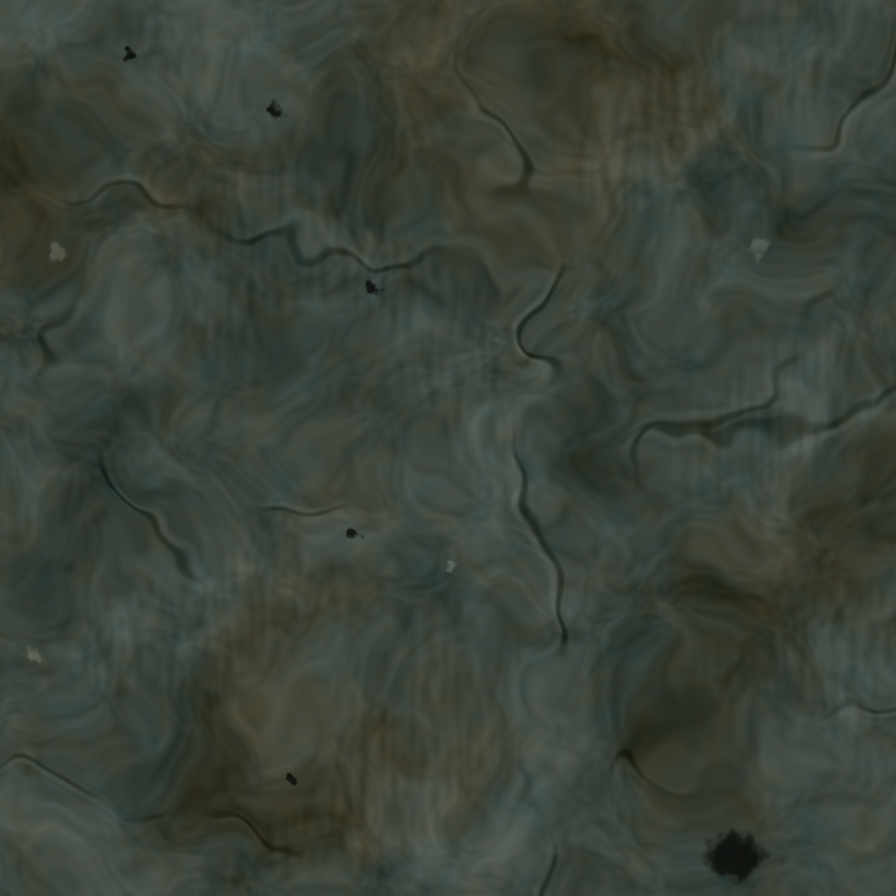
Write a WebGL 2 fragment shader that draws this texture.

```glsl
#version 300 es
precision highp float;
// Dark green-grey weathered stone: layered gradient noise for the mottling,
// a second noise for rusty and bluish tints, wandering cracks with pale lips,
// and sparse dark pits and pale chips scattered on a jittered grid.

uniform vec2 u_resolution;
out vec4 fragColor;

const float TAU = 6.2831853;

// Integer hash of a lattice cell, giving two values in 0..1
vec2 hash2(ivec2 cell, int seed) {
  uvec2 h = uvec2(cell) * uvec2(1597u, 3571u) + uint(seed) * 7919u;
  h = (h ^ (h.yx >> 7u)) * 73129u + h.yx * 9151u;
  h = (h ^ (h.yx >> 13u)) * 40503u;
  h ^= h.yx >> 11u;
  return vec2(h & 65535u) / 65535.0;
}

vec2 gradient(ivec2 cell, int seed) {
  float angle = TAU * hash2(cell, seed).x;
  return vec2(cos(angle), sin(angle));
}

float gradientNoise(vec2 p, int seed) {
  ivec2 c = ivec2(floor(p));
  vec2 f = fract(p);
  vec2 u = f * f * f * (f * (f * 6.0 - 15.0) + 10.0);
  ivec2 o = ivec2(0, 1);
  float a = dot(gradient(c, seed), f);
  float b = dot(gradient(c + o.yx, seed), f - vec2(1, 0));
  float d = dot(gradient(c + o.xy, seed), f - vec2(0, 1));
  float e = dot(gradient(c + o.yy, seed), f - vec2(1, 1));
  return mix(mix(a, b, u.x), mix(d, e, u.x), u.y);
}

float fbm(vec2 p, int octaves, float gain, int seed) {
  float sum = 0.0, amplitude = 1.0;
  for (int i = 0; i < octaves; i++) {
    sum += amplitude * gradientNoise(p, seed + i);
    p = mat2(0.8, 0.6, -0.6, 0.8) * p * 2.0;
    amplitude *= gain;
  }
  return sum;
}

vec2 warp(vec2 p, float frequency, float amount) {
  return p + amount * vec2(fbm(p * frequency, 3, 0.5, 60), fbm(p * frequency, 3, 0.5, 70));
}

// Crack along local y: x holds the dark groove, y the pale lip beside it
vec2 crack(vec2 q, float halfLength, int seed) {
  float bend = 0.09 * gradientNoise(vec2(q.y * 4.0, 0.5), seed)
             + 0.035 * gradientNoise(vec2(q.y * 13.0, 0.5), seed + 1);
  float side = q.x - bend;
  float wear = smoothstep(-0.35, 0.25, gradientNoise(vec2(q.y * 9.0, 0.3), seed + 2));
  float ends = 1.0 - smoothstep(0.6, 1.0, abs(q.y) / halfLength);
  float groove = 1.0 - smoothstep(0.001, 0.007, abs(side));
  float lip = 1.0 - smoothstep(0.001, 0.008, abs(side + 0.01));
  return vec2(groove, lip) * wear * ends;
}

// One soft round spot in a random share of the grid cells
float spots(vec2 p, float cells, float share, float radius, int seed) {
  ivec2 cell = ivec2(floor(p * cells));
  vec2 centre = 0.3 + 0.4 * hash2(cell, seed);
  vec2 pick = hash2(cell, seed + 1);
  float r = radius * mix(0.5, 1.0, pick.y);
  float spot = 1.0 - smoothstep(0.35 * r, r, length(fract(p * cells) - centre));
  return spot * step(pick.x, share);
}

void main() {
  vec2 p = gl_FragCoord.xy / u_resolution.y;
  vec2 bent = warp(p, 5.0, 0.09);
  vec2 rough = warp(p, 45.0, 0.012);

  // Mottled lightness and fine upright scuffs
  float light = 0.266 + 0.085 * fbm(bent * 4.5, 5, 0.8, 10);
  float scuffed = smoothstep(0.0, 0.3, gradientNoise(p * 5.0, 21));
  light += 0.05 * scuffed * gradientNoise(p * vec2(95.0, 24.0), 22);

  // Tint: positive is rusty, negative is bluish
  float rust = smoothstep(-0.05, 0.4, fbm(bent * 2.6, 3, 0.6, 30));
  float tint = 1.5 * rust - 0.5 + 0.9 * fbm(p * 16.0, 3, 0.8, 35);
  light -= 0.022 * rust;

  // Broad smudged veins
  float vein = 1.0 - smoothstep(0.0, 0.07, abs(gradientNoise(bent * 3.2, 40)));
  vein *= smoothstep(0.0, 0.3, gradientNoise(p * 4.0, 41));
  light -= 0.03 * vein;
  tint += 0.5 * vein;

  // One long upright crack, then short ones at random angles
  vec2 cracks = crack(bent - vec2(0.59, 0.5), 0.65, 100);
  for (int i = 1; i < 9; i++) {
    vec2 centre = hash2(ivec2(i, 3), 5);
    vec2 shape = hash2(ivec2(i, 8), 6);
    float angle = TAU * shape.x;
    mat2 turn = mat2(cos(angle), sin(angle), -sin(angle), cos(angle));
    vec2 branch = crack(turn * (bent - centre), mix(0.1, 0.28, shape.y), 100 + 5 * i);
    cracks = max(cracks, 0.75 * branch);
  }
  light += 0.045 * cracks.y * (1.0 - cracks.x) - 0.095 * cracks.x;

  // Pale chips
  light += 0.12 * spots(rough, 9.0, 0.1, 0.14, 50);

  vec3 colour = vec3(light - 0.028, light, light - 0.04);
  colour += tint * vec3(0.017, -0.005, -0.022);

  // Small pits and one large hollow
  float pit = spots(rough, 11.0, 0.07, 0.15, 54);
  vec2 hollow = (rough - vec2(0.82, 0.045)) / vec2(0.036, 0.028);
  pit = max(pit, 1.0 - smoothstep(0.6, 1.1, length(hollow)));
  colour = mix(colour, vec3(0.05, 0.06, 0.045), 0.9 * pit);

  fragColor = vec4(clamp(colour, 0.03, 1.0), 1.0);
}
```
